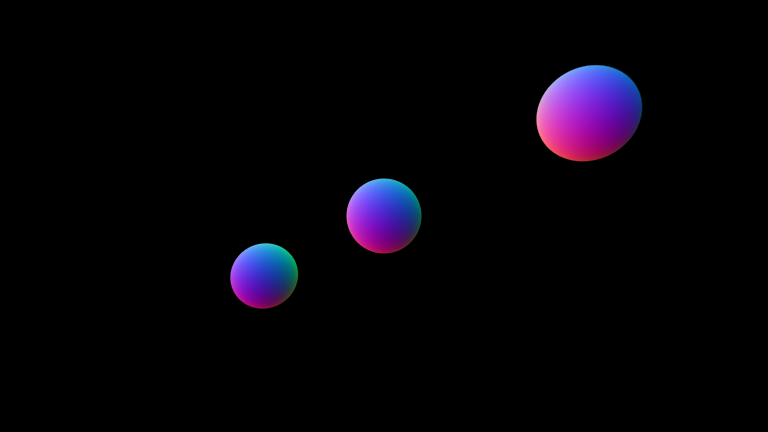
A WebGL 2 fragment shader for this background:

```glsl
#version 300 es
precision highp float;

uniform vec2 u_resolution;
out vec4 fragColor;

const float FOCAL_LENGTH = 0.866;
const float CAMERA_DISTANCE = 10.04;
const float RADIUS = 1.0;

// Rotation built from the camera heading and its upward tilt
mat3 viewToWorld(vec2 heading, vec2 tilt) {
    vec3 right = vec3(-heading.x, 0.0, -heading.y);
    vec3 ahead = vec3(-heading.y, 0.0, heading.x);
    vec3 up = ahead * tilt.y + vec3(0.0, tilt.x, 0.0);
    vec3 back = ahead * tilt.x - vec3(0.0, tilt.y, 0.0);
    return mat3(right, up, back);
}

// Surface normal in rgb, smooth silhouette coverage in alpha
vec4 sphere(vec3 ray, vec3 center, float radius, float pixelAngle) {
    float along = dot(center, ray);
    float miss = length(center - ray * along);
    float halfChord = sqrt(max(radius * radius - miss * miss, 0.0));
    vec3 normal = normalize(ray * (along - halfChord) - center);
    float coverage = clamp((radius - miss) / (along * pixelAngle) + 0.5, 0.0, 1.0);
    return vec4(normal, coverage);
}

vec3 normalColor(vec3 normal, mat3 toWorld) {
    return 0.5 + 0.5 * (toWorld * normal);
}

void main() {
    vec2 uv = (gl_FragCoord.xy - 0.5 * u_resolution) / u_resolution.y;
    vec3 ray = normalize(vec3(uv, -FOCAL_LENGTH));
    float pixelAngle = 1.0 / (FOCAL_LENGTH * u_resolution.y);
    mat3 toWorld = viewToWorld(normalize(vec2(0.833, 0.553)), normalize(vec2(0.658, 0.754)));

    // Spheres strung along one axis, from far to near
    vec3 axis = normalize(vec3(0.833, 0.417, 0.364));
    float offsets[3] = float[](-4.45, 0.0, 5.27);
    vec3 color = vec3(0.0);
    for (int i = 0; i < 3; i++) {
        vec3 center = axis * offsets[i] - vec3(0.0, 0.0, CAMERA_DISTANCE);
        vec4 hit = sphere(ray, center, RADIUS, pixelAngle);
        color = mix(color, normalColor(hit.xyz, toWorld), hit.a);
    }
    fragColor = vec4(color, 1.0);
}
```
